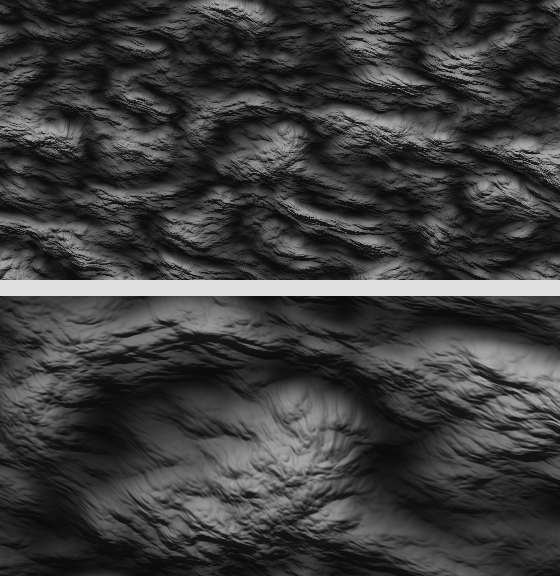
Top, the full canvas; bottom, a detail of the centre.
A Shadertoy shader for this texture:

```glsl
// Dark craggy rock: rounded, flattened bumps with deep creases and fine chipped grain, lit from above.

// Random unit gradient for a lattice cell
vec2 cellGradient(vec2 cell) {
    vec3 h = fract(cell.xyx * vec3(0.1031, 0.1030, 0.0973));
    h += dot(h, h.yzx + 33.33);
    float angle = 6.2832 * fract((h.x + h.y) * h.z);
    return vec2(cos(angle), sin(angle));
}

float gradientNoise(vec2 p) {
    vec2 i = floor(p), f = p - i;
    vec2 u = f * f * f * (f * (f * 6.0 - 15.0) + 10.0);
    vec2 e = vec2(1.0, 0.0);
    float a = dot(cellGradient(i), f);
    float b = dot(cellGradient(i + e), f - e);
    float c = dot(cellGradient(i + e.yx), f - e.yx);
    float d = dot(cellGradient(i + 1.0), f - 1.0);
    return mix(mix(a, b, u.x), mix(c, d, u.x), u.y);
}

// Folded noise octaves: round lumps separated by creases
float billow(vec2 p, int octaves) {
    float sum = 0.0, amplitude = 1.0;
    for (int i = 0; i < octaves; i++) {
        float n = gradientNoise(p);
        sum += amplitude * sqrt(n * n + 0.0008);
        p = p * 2.03 + vec2(17.37, 9.61);
        amplitude *= 0.48;
    }
    return sum;
}

// Bends the plane so the bumps lose their lattice alignment
vec2 warp(vec2 p) {
    vec2 q = p * vec2(3.0, 5.0);
    return p + vec2(0.09, 0.045) * vec2(gradientNoise(q + 41.3), gradientNoise(q + 73.7));
}

float bumps(vec2 p) {
    p = warp(p);
    return billow(vec2(p.x, p.y + 0.13 * p.x) * vec2(3.1, 5.8) + 20.4, 3);
}

// Slanted grain that flows around the bumps
float grain(vec2 p, float bump) {
    p = warp(p);
    p.y += 0.3 * p.x + 0.06 * bump;
    return billow(p * vec2(10.0, 19.0) + 50.2, 4);
}

float relief(vec2 p) {
    float bump = bumps(p);
    return 0.085 * bump + 0.024 * grain(p, bump);
}

void mainImage(out vec4 fragColor, in vec2 fragCoord) {
    vec2 p = fragCoord / iResolution.y;

    // Surface normal from height differences
    vec2 e = vec2(0.002, 0.0);
    float height = relief(p);
    vec2 slope = vec2(relief(p + e) - height, relief(p + e.yx) - height) / e.x;
    vec3 normal = normalize(vec3(-slope, 1.0));

    // Light from the top, darkened inside the creases
    float diffuse = max(dot(normal, normalize(vec3(-0.12, 0.7, 0.7))), 0.0);
    float openness = smoothstep(0.0, 0.72, bumps(p));
    float gray = 0.04 + openness * (0.06 + 0.58 * diffuse);

    fragColor = vec4(vec3(gray), 1.0);
}
```
